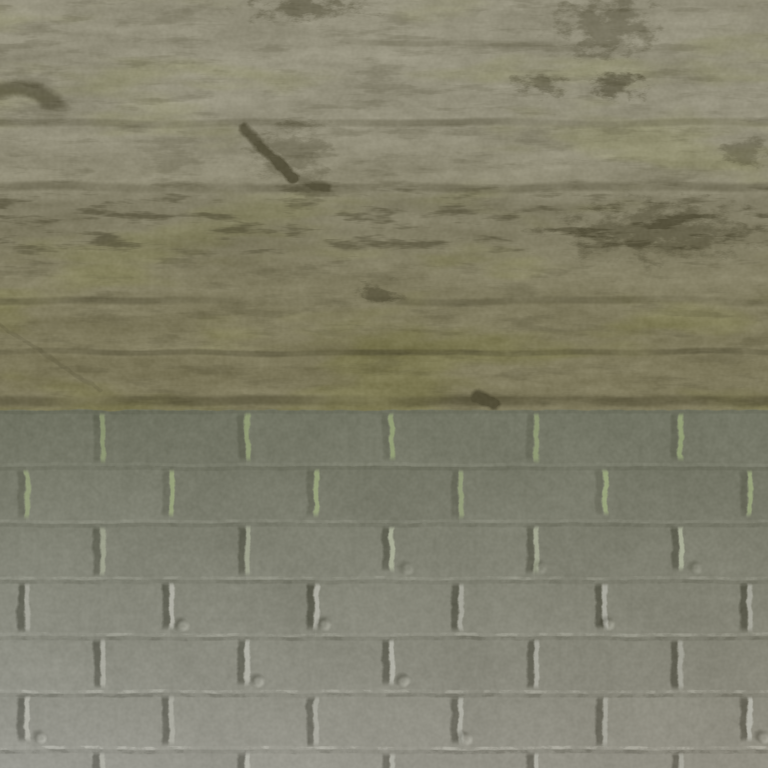
A three.js fragment shader for this texture:

```glsl
// Weathered board-marked concrete ceiling above a painted brick wall.
// The ceiling layers stretched gradient noise, board seams and ragged stains;
// the wall repeats staggered bricks with raised joints lit from the right.
varying vec2 vUv;

const float EDGE = 0.466;
const float ROW_H = 0.0738;
const float BRICK_W = 0.1882;

float hash(vec2 p) {
  return fract(sin(dot(p, vec2(127.1, 311.7))) * 43758.55);
}

float slope(vec2 cell, vec2 offset) {
  float a = 6.2832 * hash(cell);
  return dot(vec2(cos(a), sin(a)), offset);
}

float gradientNoise(vec2 p) {
  vec2 i = floor(p), f = fract(p);
  vec2 s = f * f * f * (f * (f * 6.0 - 15.0) + 10.0);
  vec2 e = vec2(1.0, 0.0);
  float low = mix(slope(i, f), slope(i + e.xy, f - e.xy), s.x);
  float high = mix(slope(i + e.yx, f - e.yx), slope(i + e.xx, f - e.xx), s.x);
  return mix(low, high, s.y);
}

float fbm(vec2 p) {
  float sum = 0.0, amp = 0.6;
  for (int i = 0; i < 4; i++) {
    sum += amp * gradientNoise(p);
    p = p * 2.03 + vec2(17.3, 9.1);
    amp *= 0.55;
  }
  return sum;
}

float bar(float d, float halfWidth) {
  return 1.0 - smoothstep(halfWidth * 0.4, halfWidth * 1.4, abs(d));
}

float segment(vec2 p, vec2 a, vec2 b) {
  vec2 ab = b - a;
  return length(p - a - ab * clamp(dot(p - a, ab) / dot(ab, ab), 0.0, 1.0));
}

// Horizontal seam between x0 and x1, broken up along its length
float seam(vec2 p, float y, float x0, float x1, float w) {
  float span = smoothstep(x0 - 0.06, x0 + 0.06, p.x) * (1.0 - smoothstep(x1 - 0.06, x1 + 0.06, p.x));
  float wear = clamp(0.7 + 1.3 * fbm(vec2(p.x * 9.0, y * 70.0)), 0.15, 1.0);
  return span * wear * bar(p.y - y + 0.006 * gradientNoise(vec2(p.x * 7.0, y * 50.0)), w);
}

// Ragged elliptical stain
float stain(vec2 p, vec2 center, vec2 radius) {
  float d = length((p - center) / radius) + 1.5 * fbm(p * vec2(35.0, 65.0));
  return 1.0 - smoothstep(0.35, 1.15, d);
}

vec3 ceiling(vec2 p) {
  float h = (p.y - EDGE) / (1.0 - EDGE);
  vec3 col = mix(vec3(0.49, 0.47, 0.36), vec3(0.575, 0.56, 0.485), smoothstep(0.1, 0.8, h));
  col += 0.09 * fbm(p * vec2(5.0, 32.0)) + 0.05 * fbm(p * vec2(45.0, 80.0));
  col += vec3(0.0, 0.005, -0.03) * smoothstep(0.0, 0.3, fbm(p * vec2(3.0, 12.0) + 4.0));

  // Board seams
  float dark = 0.35 * seam(p, 0.944, 0.47, 0.74, 0.004);
  dark += 0.5 * seam(p, 0.840, -0.1, 1.1, 0.005);
  dark += 0.45 * seam(p, 0.756, -0.1, 1.1, 0.006);
  dark += 0.5 * seam(p, 0.608, -0.1, 1.1, 0.005);
  dark += 0.65 * seam(p, 0.541, -0.1, 1.1, 0.004);
  dark += 0.65 * seam(p, 0.478, -0.1, 1.1, 0.007);

  // Streaked dirt, heaviest in the middle board
  float band = smoothstep(0.64, 0.69, p.y) * (1.0 - smoothstep(0.73, 0.77, p.y));
  float dirt = smoothstep(0.02, 0.35, fbm(p * vec2(11.0, 55.0) + 8.0));
  dark += dirt * (0.25 + 0.4 * band) + 0.16 * band;

  // Local stains
  dark += 0.6 * stain(p, vec2(0.40, 0.99), vec2(0.07, 0.018));
  dark += 0.5 * stain(p, vec2(0.79, 0.967), vec2(0.06, 0.045));
  dark += 0.7 * stain(p, vec2(0.80, 0.887), vec2(0.035, 0.02));
  dark += 0.6 * stain(p, vec2(0.705, 0.889), vec2(0.03, 0.014));
  dark += 0.5 * stain(p, vec2(0.97, 0.80), vec2(0.035, 0.02));
  dark += 0.5 * stain(p, vec2(0.86, 0.70), vec2(0.12, 0.038));
  dark += 0.7 * stain(p, vec2(0.492, 0.617), vec2(0.03, 0.015));
  dark += 0.4 * stain(p, vec2(0.38, 0.80), vec2(0.05, 0.04));

  // Gouges, curved scar and hairline crack
  vec2 q = p + 0.005 * vec2(fbm(p * 45.0), fbm(p * 45.0 + 7.0));
  dark += 0.95 * bar(segment(q, vec2(0.318, 0.832), vec2(0.382, 0.768)), 0.007);
  dark += 0.5 * bar(segment(q, vec2(0.382, 0.768), vec2(0.425, 0.756)), 0.006);
  dark += 1.1 * bar(segment(q, vec2(0.622, 0.485), vec2(0.642, 0.473)), 0.008);
  float arc = length((q - vec2(0.02, 0.845)) / vec2(1.4, 1.0)) - 0.04;
  dark += 0.8 * bar(arc, 0.011) * smoothstep(0.845, 0.87, q.y);
  dark += 0.25 * bar(segment(q, vec2(0.0, 0.577), vec2(0.13, 0.492)), 0.003);
  return mix(col, vec3(0.28, 0.265, 0.185), 0.72 * clamp(dark, 0.0, 1.1));
}

vec3 wall(vec2 p) {
  float depth = clamp((EDGE - p.y) / EDGE, 0.0, 1.0);
  vec3 col = mix(vec3(0.44, 0.45, 0.385), vec3(0.585, 0.58, 0.54), depth);
  col += depth * (0.5 - p.x) * vec3(0.04, 0.05, 0.065);
  col += 0.035 * fbm(p * 9.0) + 0.035 * fbm(p * 75.0);

  // Staggered courses
  float course = (EDGE - p.y + 0.003 * fbm(p * 14.0)) / ROW_H;
  float row = floor(course), v = fract(course);
  float u = (p.x - mix(0.132, 0.0335, mod(row, 2.0))) / BRICK_W;
  float id = floor(u + 0.5), chance = hash(vec2(id, row));
  float dx = (u - id) * BRICK_W + 0.005 * fbm(p * vec2(30.0, 45.0));
  col += 0.018 * (hash(vec2(floor(u), row + 31.0)) - 0.5);

  // Horizontal joints: shadow under a crumbly lit lip
  float bed = (v - floor(v + 0.5)) * ROW_H;
  float crumbs = smoothstep(-0.1, 0.3, fbm(p * vec2(38.0, 60.0)));
  col -= (0.025 + 0.07 * depth * crumbs) * bar(bed - 0.002, 0.003);
  col += (0.015 + 0.09 * depth * crumbs) * bar(bed + 0.0025, 0.0025);

  // Vertical joints: green near the ceiling, pale lower down
  float span = smoothstep(0.02, 0.12, v) * (1.0 - smoothstep(0.84, 0.98, v + 0.1 * chance));
  float pale = smoothstep(0.5, 3.0, row);
  vec3 paint = mix(vec3(0.61, 0.67, 0.48), vec3(0.71, 0.71, 0.67), pale);
  col -= span * mix(0.05, 0.15, pale) * bar(dx + 0.006, 0.005);
  col = mix(col, paint, span * (0.6 + 0.35 * chance) * bar(dx - 0.002, 0.0035));

  // Paint blobs hanging near some joints
  vec2 drop = vec2(dx - 0.035 * (chance - 0.3), (v - 0.8) * ROW_H);
  float size = 0.008 * step(0.45, chance) * step(1.5, row) + 0.0001;
  col -= 0.12 * bar(length(drop + vec2(0.004, 0.003)), size) * pale;
  col += 0.14 * bar(length(drop), size * 0.8) * pale;
  return col;
}

void main() {
  vec2 p = vUv;
  float border = EDGE + 0.004 * fbm(vec2(p.x * 24.0, 2.0));
  vec3 col = mix(wall(p), ceiling(p), smoothstep(-0.0015, 0.0015, p.y - border));
  col += 0.02 * gradientNoise(p * 190.0);
  gl_FragColor = vec4(clamp(col, 0.0, 1.0), 1.0);
}
```
